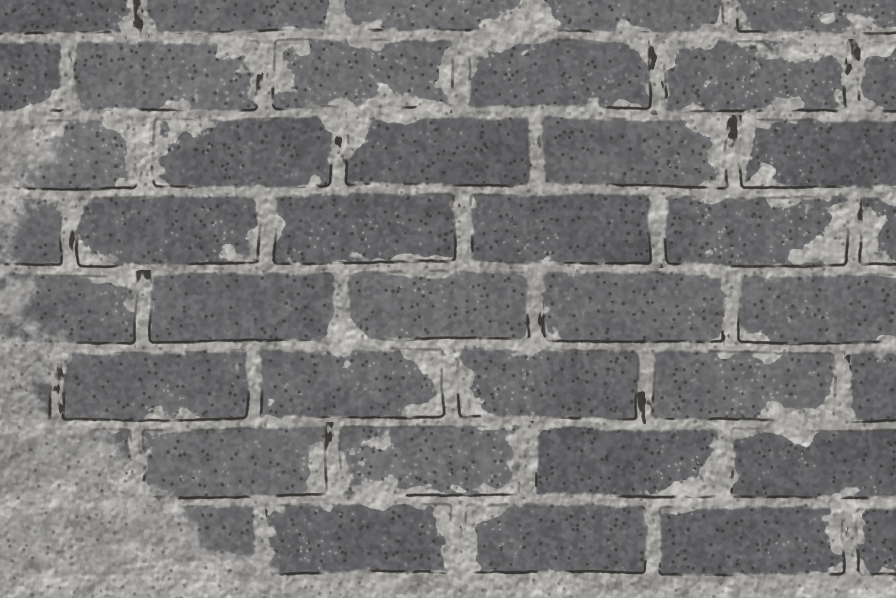
A WebGL 1 fragment shader for this texture:

```glsl
precision highp float;
uniform vec2 u_resolution;

#define COURSE 0.1295
#define PITCH 0.328
#define BED_JOINT 0.017
#define HEAD_JOINT 0.023
#define BASE 0.033
#define ROUGHNESS 0.009
#define SMEAR 0.15
#define BRICK_DARK vec3(0.345, 0.345, 0.355)
#define BRICK_PALE vec3(0.475, 0.475, 0.48)
#define MORTAR_DARK vec3(0.53, 0.525, 0.515)
#define MORTAR_PALE vec3(0.74, 0.735, 0.72)
#define CREVICE vec3(0.18, 0.17, 0.16)

float hash(vec2 p) {
  return fract(sin(dot(p, vec2(127.1, 311.7))) * 43758.5453);
}

// Cellular noise: x nearest distance, y id of nearest cell, z blended cell value
vec3 cells(vec2 p) {
  vec2 base = floor(p);
  vec2 nearest = vec2(9.0, 0.0);
  vec2 blend = vec2(0.0);
  for (int j = -1; j <= 1; j++) {
    for (int i = -1; i <= 1; i++) {
      vec2 cell = base + vec2(float(i), float(j));
      vec2 seed = cell + vec2(hash(cell), hash(cell + 37.3)) - p;
      float value = hash(cell + 71.9);
      float d2 = dot(seed, seed);
      if (d2 < nearest.x) nearest = vec2(d2, value);
      blend += vec2(value, 1.0) * exp(-5.0 * d2);
    }
  }
  return vec3(sqrt(nearest.x), nearest.y, blend.x / blend.y);
}

float layered(vec2 p) {
  return 0.5 * cells(p).z + 0.3 * cells(p * 2.3 + 5.7).z + 0.2 * cells(p * 5.1 + 9.2).z;
}

// Surface height of the rough mortar
float relief(vec2 p) {
  return 0.55 * cells(p * vec2(26.0, 34.0)).z + 0.3 * cells(p * 70.0).z
       + 0.15 * cells(p * 150.0).z;
}

float boxDistance(vec2 p, vec2 halfSize, float radius) {
  vec2 q = abs(p) - halfSize + radius;
  return length(max(q, 0.0)) + min(max(q.x, q.y), 0.0) - radius;
}

void main() {
  vec2 p = gl_FragCoord.xy / u_resolution.y;
  float aa = 1.0 / u_resolution.y;

  // Shared noise fields
  float patches = layered(p * vec2(9.0, 11.0));
  float ragged = layered(p * 42.0 + 3.0);
  vec3 grain = cells(p * 150.0);
  vec3 pits = cells(p * 85.0 + 20.0);

  // Running bond with uneven courses
  vec2 q = p;
  q.y += 0.003 * sin(p.x * 5.0 + 1.0) + 0.0015 * sin(p.x * 17.0 + p.y * 9.0);
  q.x += 0.002 * sin(p.y * 43.0 + p.x * 6.0);
  float v = (q.y - BASE) / COURSE;
  float row = floor(v);
  float u = q.x / PITCH - mix(0.32, 0.72, mod(row, 2.0));
  u += 0.08 * (hash(vec2(row, 4.0)) - 0.5);
  vec2 id = vec2(floor(u), row);
  vec2 local = (fract(vec2(u, v)) - 0.5) * vec2(PITCH, COURSE);
  vec2 halfSize = 0.5 * vec2(PITCH - HEAD_JOINT, COURSE - BED_JOINT);
  halfSize -= vec2(0.005, 0.0015) * vec2(hash(id), hash(id + 8.0));
  float edge = boxDistance(local, halfSize, 0.006);
  edge = max(edge, BASE + 0.008 - p.y);

  // Mortar creeping over the brick faces, most at their ends
  float ends = smoothstep(0.55, 1.0, abs(local.x) / halfSize.x);
  float creep = SMEAR * max(patches - 0.59 + 0.1 * ends, 0.0);
  float rough = edge + ROUGHNESS * (ragged - 0.5) + creep * (0.5 + ragged);
  float mortar = smoothstep(-0.0015 - aa, 0.0015 + aa, rough);

  // Thick render spreading from the lower left
  float reach = 0.03 + 0.55 * exp(-5.0 * p.y) - 0.2 * smoothstep(0.76, 0.9, p.y);
  float render = reach - p.x + 0.3 * (patches - 0.5) + 0.08 * (ragged - 0.5);
  render = smoothstep(-0.02, 0.03, render) * mix(0.72, 1.0, smoothstep(-0.02, 0.01, edge));

  // Brick face: tone, grain, dark pits and pale crumbs
  float tone = 0.35 + 0.5 * (hash(id + 15.0) - 0.5) + 0.7 * (patches - 0.5);
  tone += 0.2 * (1.0 - p.x / 1.5) + 0.5 * (ragged - 0.5);
  vec3 brick = mix(BRICK_DARK, BRICK_PALE, clamp(tone, 0.0, 1.2));
  brick += 0.1 * (grain.z - 0.5);
  float pit = step(0.78, pits.y) * (1.0 - smoothstep(0.12, 0.38, pits.x));
  float crumb = step(0.9, grain.y) * (1.0 - smoothstep(0.15, 0.45, grain.x));
  brick = mix(brick, CREVICE, 0.55 * pit);
  brick = mix(brick, MORTAR_PALE, 0.5 * crumb * smoothstep(0.4, 0.65, patches));

  // Mortar lit from the upper left
  float slope = relief(p) - relief(p + vec2(-0.003, 0.005));
  float light = 0.5 + 0.9 * (ragged - 0.5) + 0.5 * (patches - 0.5);
  vec3 paste = mix(MORTAR_DARK, MORTAR_PALE, clamp(light, 0.0, 1.0));
  paste += 0.45 * slope + 0.12 * (grain.z - 0.5);
  paste = mix(paste, CREVICE, 0.35 * pit * step(0.9, pits.y));

  vec3 color = mix(brick, paste, max(mortar, render));

  // Broken shadow gaps, mainly under the bricks
  float gap = 1.0 - smoothstep(0.0008, 0.0022 + aa, abs(edge - 0.001 + 0.004 * (ragged - 0.5)));
  float under = smoothstep(0.0, -0.5 * halfSize.y, local.y);
  float broken = smoothstep(0.5, 0.64, layered(p * vec2(13.0, 23.0) + 40.0) + 0.08 * under);
  color = mix(color, CREVICE, gap * broken * mix(0.4, 0.9, under) * (1.0 - render));

  // Rare open holes in the upright joints
  float upright = smoothstep(-0.001, 0.003, abs(local.x) - halfSize.x);
  float hole = upright * smoothstep(0.66, 0.74, layered(p * vec2(34.0, 17.0) + 60.0));
  color = mix(color, CREVICE, 0.85 * hole * (1.0 - render));

  gl_FragColor = vec4(clamp(color, 0.0, 1.0), 1.0);
}
```
